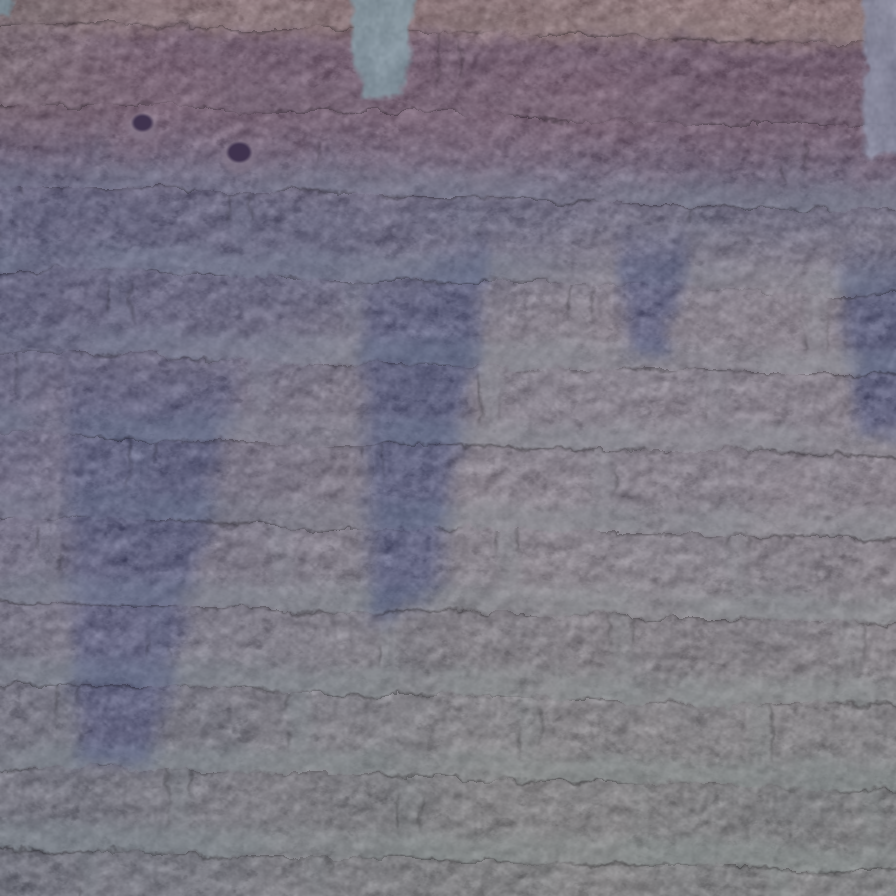
Reproduce this texture procedurally as a Shadertoy shader.

```glsl
const float COURSE_HEIGHT = 0.0925;
const float BRICK_LENGTH = 0.257;

float hash(vec2 p) {
    return fract(sin(dot(p, vec2(127.1, 311.7))) * 43758.5453);
}

float noise(vec2 p) {
    vec2 cell = floor(p);
    vec2 f = fract(p);
    f = f * f * (3.0 - 2.0 * f);
    float low = mix(hash(cell), hash(cell + vec2(1, 0)), f.x);
    float high = mix(hash(cell + vec2(0, 1)), hash(cell + vec2(1, 1)), f.x);
    return mix(low, high, f.y);
}

float fbm(vec2 p) {
    float sum = 0.0;
    float amplitude = 0.5;
    for (int i = 0; i < 4; i++) {
        sum += amplitude * noise(p);
        p = mat2(1.6, 1.2, -1.2, 1.6) * p + 7.3;
        amplitude *= 0.6;
    }
    return sum;
}

// 1 below the edge, 0 above it, with a soft step
float below(float edge, float blur, float value) {
    return 1.0 - smoothstep(edge - blur, edge + blur, value);
}

// Tapered strip; each side pair holds left and right x, span holds start and end y
float spike(vec2 p, vec2 startSides, vec2 endSides, vec2 span, float blur) {
    float t = clamp((p.y - span.x) / (span.y - span.x), 0.0, 1.0);
    vec2 sides = mix(startSides, endSides, t);
    float across = below(sides.y, blur, p.x) * (1.0 - below(sides.x, blur, p.x));
    float along = below(span.y, blur, p.y) * (1.0 - below(span.x, blur * 4.0, p.y));
    return across * along;
}

// x: mortar amount, y: crack amount, z: tone of the brick
vec3 masonry(vec2 p) {
    float wobble = (noise(p * 11.0) - 0.5) * 0.1 + (fbm(p * 48.0) - 0.55) * 0.18;
    float course = (p.y - 0.026 * p.x - 0.208) / COURSE_HEIGHT + wobble;
    float row = floor(course);
    float f = course - row;
    float offset = 0.01 + 0.115 * mod(row, 2.0) + 0.011 * row;
    float along = (p.x - offset) / BRICK_LENGTH + wobble * 0.3;
    float column = floor(along + 0.5);
    float jointDistance = abs(along - column);
    float bed = smoothstep(0.56, 0.82, f) * below(0.99, 0.03, f);
    float head = below(0.045, 0.03, jointDistance) * (0.2 + 0.6 * hash(vec2(row, column)));
    float wear = smoothstep(0.2, 0.6, noise(p * vec2(15.0, 10.0) + 3.0));
    // Broken thin shadow along the upper brick edge
    float crack = below(0.018, 0.025, min(f, 1.0 - f));
    crack *= smoothstep(0.42, 0.72, noise(p * vec2(34.0, 9.0) + row) * 0.6 + noise(p * 8.0 + row) * 0.45);
    float side = below(0.008, 0.01, abs(jointDistance - 0.05)) * below(0.65, 0.1, f);
    crack = max(crack, side * 0.6 * smoothstep(0.5, 0.75, noise(p * 30.0)));
    return vec3(max(bed, head) * mix(0.5, 1.0, wear), crack, hash(vec2(floor(along), row)) - 0.5);
}

vec3 wallLight(vec2 p) {
    vec3 lit = mix(vec3(0.475, 0.455, 0.535), vec3(0.535, 0.51, 0.55), smoothstep(0.0, 0.6, p.x));
    vec3 lower = mix(vec3(0.475, 0.475, 0.515), vec3(0.515, 0.512, 0.52), smoothstep(0.0, 0.6, p.x));
    return mix(lit, lower, smoothstep(0.45, 0.95, p.y));
}

float castShade(vec2 p) {
    float bandEnd = mix(0.43, 0.27, smoothstep(0.1, 0.75, p.x));
    float shade = below(bandEnd, 0.09, p.y) * 0.66;
    shade = max(shade, below(0.06, 0.06, p.x) * below(0.57, 0.15, p.y) * 0.5);
    shade = max(shade, spike(p, vec2(0.065, 0.27), vec2(0.09, 0.168), vec2(0.4, 0.855), 0.02));
    float slant = (p.x - 0.44) * 0.4;
    shade = max(shade, spike(p + vec2(0, slant), vec2(0.397, 0.56), vec2(0.415, 0.485), vec2(0.28, 0.685), 0.02));
    shade = max(shade, spike(p, vec2(0.68, 0.775), vec2(0.705, 0.742), vec2(0.25, 0.4), 0.018));
    return max(shade, spike(p, vec2(0.935, 1.1), vec2(0.96, 1.05), vec2(0.28, 0.485), 0.018));
}

// Drilled hole with a pale lower rim
vec3 drillHole(vec3 color, vec2 p, vec2 center, float radius) {
    float rim = below(radius * 1.4, 0.004, length(p - center - vec2(0, radius * 0.45)));
    color = mix(color, vec3(0.53, 0.48, 0.55), rim * 0.6);
    return mix(color, vec3(0.25, 0.2, 0.31), below(radius, 0.003, length((p - center) * vec2(1.0, 1.2))));
}

void mainImage(out vec4 fragColor, in vec2 fragCoord) {
    vec2 p = fragCoord / iResolution.xy;
    p.y = 1.0 - p.y;
    vec2 warped = p + (vec2(fbm(p * 30.0), fbm(p * 30.0 + 41.0)) - 0.55) * 0.022;

    // Lit wall and blue cast shade
    vec3 color = wallLight(p);
    color = mix(color, vec3(0.395, 0.4, 0.51), castShade(warped) * 0.93);

    // Mauve upper courses and peach ledge
    float mauve = below(0.17, 0.065, warped.y - 0.025 * p.x);
    color = mix(color, vec3(0.465, 0.385, 0.45), mauve * 0.95);
    float ledge = below(mix(0.03, 0.05, p.x), 0.016, warped.y);
    color = mix(color, vec3(0.57, 0.485, 0.485), ledge * mix(0.65, 0.9, p.x));
    float warmCorner = below(0.09, 0.1, p.x) * below(0.13, 0.07, p.y);
    color = mix(color, vec3(0.5, 0.45, 0.465), warmCorner * 0.55);

    // Brick courses
    vec3 wall = masonry(p);
    float mortar = wall.x * mix(0.4, 1.0, smoothstep(0.1, 0.26, p.y));
    color += wall.z * 0.03 * (1.0 - mortar);
    color += mortar * vec3(0.014, 0.033, 0.026);

    // Rough stone relief, pits and fine grain
    vec2 stone = p * vec2(46.0, 58.0);
    float relief = fbm(stone) - fbm(stone + vec2(0.15, 0.4));
    float grain = noise(p * 230.0) + noise(p.yx * 145.0 + 9.0) - 1.0;
    float pits = smoothstep(0.62, 0.85, fbm(p * vec2(60.0, 85.0) + 17.0));
    float rough = mix(1.0, 0.6, mortar);
    color += (relief * 0.19 + grain * 0.05 - pits * 0.05) * rough;
    color += (fbm(p * 9.0) - 0.55) * vec3(0.05, 0.035, 0.03);
    color *= 1.0 - wall.y * 0.27;

    // Holes and pale hanging ice
    color = drillHole(color, p, vec2(0.159, 0.137), 0.011);
    color = drillHole(color, p, vec2(0.267, 0.17), 0.013);
    float ice = spike(warped, vec2(0.385, 0.478), vec2(0.402, 0.448), vec2(-0.1, 0.108), 0.005);
    ice = max(ice, spike(warped, vec2(0.96, 1.2), vec2(0.965, 1.2), vec2(-0.1, 0.172), 0.005));
    ice = max(ice, spike(warped, vec2(-0.1, 0.014), vec2(-0.1, 0.006), vec2(-0.1, 0.02), 0.004));
    vec3 iceColor = mix(vec3(0.51, 0.58, 0.62), vec3(0.54, 0.55, 0.63), smoothstep(0.5, 0.9, p.x));
    iceColor += (fbm(p * vec2(45.0, 22.0)) - 0.55) * 0.14 + grain * 0.03;
    color = mix(color, iceColor, ice * 0.9);

    fragColor = vec4(color, 1.0);
}
```
